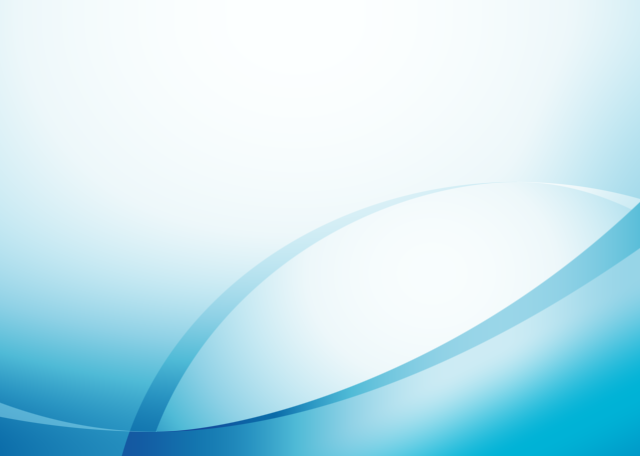
This background is drawn by a Shadertoy shader. Its source:

```glsl
// Soft aqua backdrop with two twisting ribbons that enclose a bright leaf.
// Each region has a scalar depth, turned into colour by one shared ramp;
// ribbon edges are height curves y(x), in units of the canvas height.

const float ASPECT = 1.4066;
const vec2 ARCH_PEAK = vec2(1.1355, 0.601);   // where the arch ribbon twists
const vec2 ARCH_OUTER = vec2(0.894, 0.791);   // half width, height
const vec2 ARCH_INNER = vec2(0.841, 0.806);
const float ARCH_RIGHT_BEND = 0.948;
const vec2 KNOT = vec2(0.345, 0.053);         // where the sweep ribbon twists
const vec2 SWEEP_RISE = vec2(0.504, 0.403);   // upper, lower edge on the right
const vec2 TAIL_RISE = vec2(0.064, 0.033);    // upper, lower edge on the left
const vec2 LEAF_CENTRE = vec2(0.95, 0.40);

const vec3 WHITE = vec3(0.99, 1.00, 1.00);
const vec3 MIST = vec3(0.93, 0.97, 0.98);
const vec3 PALE = vec3(0.77, 0.91, 0.95);
const vec3 SKY = vec3(0.56, 0.82, 0.90);
const vec3 AQUA = vec3(0.31, 0.73, 0.84);
const vec3 BLUE = vec3(0.16, 0.58, 0.76);
const vec3 DEEP = vec3(0.04, 0.42, 0.66);
const vec3 INDIGO = vec3(0.08, 0.27, 0.60);
const vec3 CYAN = vec3(0.00, 0.70, 0.84);
const vec3 TEAL = vec3(0.00, 0.58, 0.77);

float blend(float a, float b, float x) {
    return clamp((x - a) / (b - a), 0.0, 1.0);
}

vec3 ramp(float depth) {
    vec3 c = mix(WHITE, MIST, blend(0.0, 0.15, depth));
    c = mix(c, PALE, blend(0.15, 0.30, depth));
    c = mix(c, SKY, blend(0.30, 0.50, depth));
    c = mix(c, AQUA, blend(0.50, 0.70, depth));
    c = mix(c, BLUE, blend(0.70, 0.85, depth));
    return mix(c, DEEP, blend(0.85, 1.0, depth));
}

// Smooth coverage of the area below a curve.
float below(float edge, float y) {
    float d = edge - y;
    float w = max(fwidth(d), 0.0001);
    return smoothstep(-0.7 * w, 0.7 * w, d);
}

float archEdge(float x, vec2 size, float power) {
    float u = min(abs(x - ARCH_PEAK.x) / size.x, 1.0);
    return ARCH_PEAK.y - size.y * (1.0 - sqrt(max(1.0 - pow(u, power), 0.0)));
}

float innerArchEdge(float x) {
    float dx = x - ARCH_PEAK.x;
    return dx > 0.0 ? ARCH_PEAK.y - ARCH_RIGHT_BEND * dx * dx
                    : archEdge(x, ARCH_INNER, 1.85);
}

// Upper and lower edges of the sweep ribbon.
vec2 sweepEdges(float x) {
    float t = max((x - KNOT.x) / (ASPECT - KNOT.x), 0.0);
    float u = max(1.0 - x / KNOT.x, 0.0);
    float upper = pow(t, 1.7) * (1.0 - 0.3 * t * (1.0 - t));
    return KNOT.y + SWEEP_RISE * vec2(upper, pow(t, 1.84)) + TAIL_RISE * u * u;
}

float skyDepth(vec2 p) {
    float side = (p.x - 0.65) / 0.7;
    float floorShade = 0.74 * exp(-p.y * p.y / 0.1024);
    float haze = 0.08 * (1.0 - smoothstep(0.4, 0.95, p.y));
    float right = 0.09 * smoothstep(1.1, 1.4, p.x) * (1.0 - smoothstep(0.6, 1.0, p.y));
    return 0.2 * side * side + floorShade + haze + right;
}

vec3 lowerColour(vec2 p) {
    float depth = mix(0.96, 0.27, smoothstep(0.4, 1.0, p.x));
    depth += 0.2 * smoothstep(1.1, 1.4, p.x);
    vec3 c = ramp(depth);
    c = mix(c, INDIGO, 0.6 * (1.0 - smoothstep(0.27, 0.46, p.x)));
    // Cyan glow rising toward the right corner.
    float s = p.y - 0.5 * (p.x - 0.92);
    c = mix(c, CYAN, 1.0 - smoothstep(-0.1, 0.15, s));
    return mix(c, TEAL, 1.0 - smoothstep(-0.3, -0.1, s));
}

void mainImage(out vec4 fragColor, in vec2 fragCoord) {
    vec2 p = fragCoord / iResolution.xy * vec2(ASPECT, 1.0);
    float sky = skyDepth(p);
    vec2 sweep = sweepEdges(p.x);
    float inArch = below(archEdge(p.x, ARCH_OUTER, 2.0), p.y);
    float inLeaf = below(innerArchEdge(p.x), p.y);

    // Sky, arch ribbon and the bright leaf inside it.
    vec3 skyColour = ramp(sky);
    float ribbonShift = p.x < ARCH_PEAK.x ? 0.11 : -0.15;
    vec3 colour = mix(skyColour, ramp(sky + ribbonShift), inArch);
    vec2 q = (p - LEAF_CENTRE) * vec2(1.0, 1.15);
    colour = mix(colour, ramp(0.04 + 1.45 * dot(q, q)), inLeaf);

    // Sweep ribbon: light tail left of the knot, dark to aqua right of it.
    float dx = p.x - 1.1;
    vec3 sweepColour = ramp(0.46 + 2.2 * dx * dx);
    sweepColour = mix(sweepColour, INDIGO, 1.0 - smoothstep(0.4, 0.6, p.x));
    vec3 tailColour = mix(skyColour, vec3(0.58, 0.87, 0.95), 0.5);
    vec3 ribbon = p.x < KNOT.x ? tailColour : sweepColour;
    colour = mix(colour, ribbon, below(sweep.x, p.y));

    // Ground under the sweep, split by the outer arch.
    vec3 ground = mix(skyColour, lowerColour(p), inArch);
    colour = mix(colour, ground, below(sweep.y, p.y));
    fragColor = vec4(colour, 1.0);
}
```
